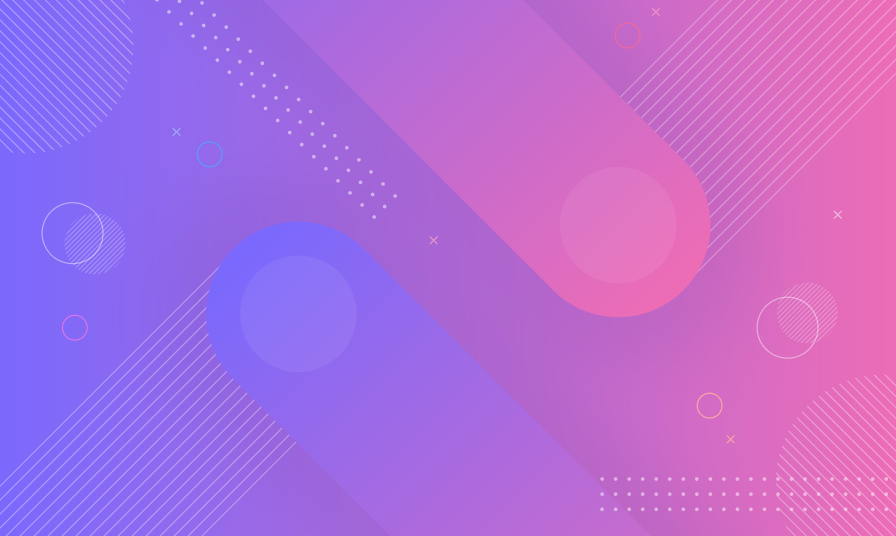
This background is drawn by a WebGL 2 fragment shader. Its source:

```glsl
#version 300 es
precision highp float;

uniform vec2 u_resolution;
out vec4 fragColor;

// Lengths are in hundredths of the canvas width.
const vec3 BLUE = vec3(0.48, 0.41, 0.99);
const vec3 PINK = vec3(0.925, 0.425, 0.715);
const vec3 WHITE = vec3(1.0);
const vec3 SKY = vec3(0.30, 0.66, 1.0);
const vec3 ORCHID = vec3(0.93, 0.47, 0.90);
const vec3 CORAL = vec3(0.98, 0.41, 0.55);
const vec3 PEACH = vec3(1.0, 0.72, 0.62);
const vec3 ROSE = vec3(0.98, 0.64, 0.80);
const vec3 SHADOW = vec3(0.46, 0.28, 0.66);

const vec2 RISING = vec2(0.70711, 0.70711);
const vec2 FALLING = vec2(0.70711, -0.70711);

const vec2 PINK_CAP = vec2(69.0, 34.7);
const vec2 BLUE_CAP = vec2(33.3, 24.8);
const float CAP_RADIUS = 10.28;
const float CAP_TINT = 0.11;
const float FADE_RATE = 0.0125;
const float DISC_RADIUS = 6.5;
const float DISC_ALPHA = 0.065;
const float SHADOW_REACH = 7.0;
const float SHADOW_ALPHA = 0.15;

const float LINE_HALF = 0.065;
const float LINE_ALPHA = 0.34;
const float OUTLINE_ALPHA = 0.45;
const float RING_ALPHA = 0.8;
const float DOT_ALPHA = 0.5;
const float BAR_HALF = 9.95;
const float BAR_PERIOD = 1.105;
const float HATCH_PERIOD = 0.86;
const float FINE_PERIOD = 0.38;
const float BADGE_RADIUS = 3.4;
const float RING_RADIUS = 1.38;
const float CROSS_HALF = 0.45;
const float DOT_RADIUS = 0.2;

float pixel; // size of one pixel in canvas units

float fill(float d) { return clamp(0.5 - d / pixel, 0.0, 1.0); }

float stroke(float d) { return fill(abs(d) - LINE_HALF); }

float circle(vec2 p, vec2 center, float radius) { return length(p - center) - radius; }

// Band with one round end, running on without limit along dir
float openCapsule(vec2 p, vec2 center, vec2 dir) {
    vec2 q = p - center;
    return length(q - dir * max(dot(q, dir), 0.0)) - CAP_RADIUS;
}

float stripes(float x, float period) {
    return stroke((fract(x / period + 0.5) - 0.5) * period);
}

// Parallel lines that leave the cap along dir
float lineBar(vec2 p, vec2 center, vec2 dir) {
    vec2 q = p - center;
    float across = dot(q, vec2(-dir.y, dir.x));
    return stripes(across, BAR_PERIOD) * fill(abs(across) - BAR_HALF - LINE_HALF)
         * step(0.0, dot(q, dir));
}

float hatchedDisc(vec2 p, vec2 center, float radius, vec2 normal, float period) {
    return fill(circle(p, center, radius)) * stripes(dot(p - center, normal), period);
}

float dotGrid(vec2 q, vec2 spacing, vec2 lastCell) {
    vec2 cell = clamp(round(q / spacing), vec2(0.0), lastCell);
    return fill(length(q - cell * spacing) - DOT_RADIUS);
}

float crossMark(vec2 p, vec2 center) {
    vec2 q = abs(p - center);
    return stroke((q.x - q.y) * 0.70711) * fill(max(q.x, q.y) - CROSS_HALF);
}

void main() {
    pixel = 100.0 / u_resolution.x;
    vec2 p = gl_FragCoord.xy * pixel;

    // Backdrop and soft shadows
    vec3 color = mix(BLUE, PINK, p.x / 100.0);
    float pinkBand = openCapsule(p, PINK_CAP, -FALLING);
    float blueBand = openCapsule(p, BLUE_CAP, FALLING);
    vec2 depth = max(vec2(pinkBand, blueBand), 0.0) / SHADOW_REACH;
    vec2 shade = SHADOW_ALPHA * exp(-depth * depth);
    color = mix(color, SHADOW, 1.0 - (1.0 - shade.x) * (1.0 - shade.y));

    // Line bars behind the bands
    float bars = max(lineBar(p, PINK_CAP, RISING), lineBar(p, BLUE_CAP, -RISING));
    color = mix(color, WHITE, bars * LINE_ALPHA);

    // Bands, each fading along its axis, with pale discs
    float pinkFade = 1.0 - CAP_TINT - dot(p - PINK_CAP, -FALLING) * FADE_RATE;
    float blueFade = CAP_TINT + dot(p - BLUE_CAP, FALLING) * FADE_RATE;
    color = mix(color, mix(BLUE, PINK, clamp(pinkFade, 0.0, 1.0)), fill(pinkBand));
    color = mix(color, mix(BLUE, PINK, clamp(blueFade, 0.0, 1.0)), fill(blueBand));
    float discs = fill(min(circle(p, PINK_CAP, DISC_RADIUS), circle(p, BLUE_CAP, DISC_RADIUS)));
    color = mix(color, WHITE, discs * DISC_ALPHA);

    // Hatched discs and white outlines
    float hatch = hatchedDisc(p, vec2(2.9, 54.7), 12.0, RISING, HATCH_PERIOD);
    hatch = max(hatch, hatchedDisc(p, vec2(98.5, 6.1), 11.9, RISING, HATCH_PERIOD));
    hatch = max(hatch, 0.75 * hatchedDisc(p, vec2(10.6, 32.6), BADGE_RADIUS, FALLING, FINE_PERIOD));
    hatch = max(hatch, 0.75 * hatchedDisc(p, vec2(90.1, 24.9), BADGE_RADIUS, FALLING, FINE_PERIOD));
    color = mix(color, WHITE, hatch * LINE_ALPHA);
    float outlines = max(stroke(circle(p, vec2(8.1, 33.8), BADGE_RADIUS)),
                         stroke(circle(p, vec2(87.9, 23.25), BADGE_RADIUS)));
    color = mix(color, WHITE, outlines * OUTLINE_ALPHA);

    // Dot grids: slanted at the top, level at the bottom
    vec2 q = p - vec2(41.76, 35.6);
    float dots = dotGrid(vec2(dot(q, -FALLING), dot(q, RISING)), vec2(1.905, 1.655), vec2(30.0, 2.0));
    dots = max(dots, dotGrid(p - vec2(67.2, 2.98), vec2(1.51, 1.69), vec2(30.0, 2.0)));
    color = mix(color, WHITE, dots * DOT_ALPHA);

    // Coloured rings and small crosses
    color = mix(color, SKY, RING_ALPHA * stroke(circle(p, vec2(23.4, 42.6), RING_RADIUS)));
    color = mix(color, ORCHID, RING_ALPHA * stroke(circle(p, vec2(8.35, 23.25), RING_RADIUS)));
    color = mix(color, CORAL, RING_ALPHA * stroke(circle(p, vec2(70.05, 55.85), RING_RADIUS)));
    color = mix(color, PEACH, RING_ALPHA * stroke(circle(p, vec2(79.2, 14.55), RING_RADIUS)));
    color = mix(color, mix(SKY, WHITE, 0.5), 0.7 * crossMark(p, vec2(19.7, 45.1)));
    color = mix(color, ROSE, 0.8 * crossMark(p, vec2(48.4, 33.0)));
    color = mix(color, ROSE, 0.7 * crossMark(p, vec2(73.2, 58.5)));
    color = mix(color, WHITE, 0.55 * crossMark(p, vec2(93.5, 35.85)));
    color = mix(color, PEACH, 0.8 * crossMark(p, vec2(81.55, 10.8)));

    fragColor = vec4(color, 1.0);
}
```
